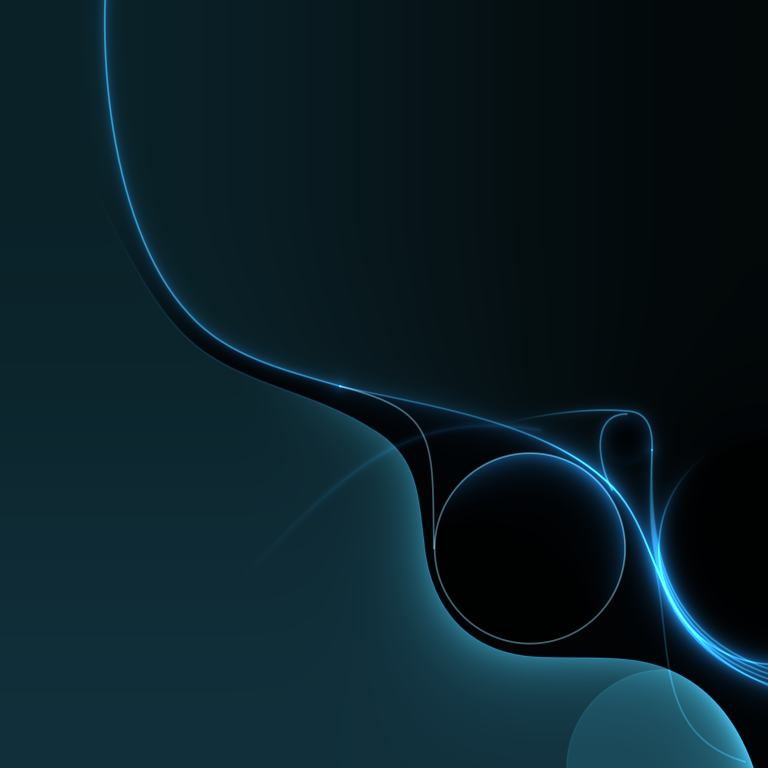
Write a Shadertoy shader that draws this background.

```glsl
// Glowing blue strands flowing around dark discs over a deep teal gradient.
#define TEAL_LOW vec3(0.064, 0.185, 0.228)
#define TEAL_HIGH vec3(0.040, 0.130, 0.158)
#define NIGHT vec3(0.010, 0.030, 0.036)
#define VOID_BLUE vec3(0.002, 0.008, 0.014)
#define GLOW_TEAL vec3(0.115, 0.310, 0.370)
#define BLUE vec3(0.080, 0.320, 0.520)
#define CYAN vec3(0.240, 0.680, 0.850)
#define SILVER vec3(0.340, 0.540, 0.590)
#define LINE_WIDTH 0.0011
#define CURVE_STEPS 24
#define BUNDLE_STRANDS 4

vec2 bezier(vec2 a, vec2 b, vec2 c, vec2 d, float t) {
    float s = 1.0 - t;
    return s * s * s * a + 3.0 * s * t * (s * b + t * c) + t * t * t * d;
}

// x: distance to the curve; y: -1 below the curve, +1 elsewhere
vec2 trace(vec2 p, vec2 a, vec2 b, vec2 c, vec2 d) {
    vec2 result = vec2(1e3, 1.0), q = a;
    for (int i = 1; i <= CURVE_STEPS; i++) {
        vec2 r = bezier(a, b, c, d, float(i) / float(CURVE_STEPS));
        vec2 e = r - q, w = p - q;
        result.x = min(result.x, length(w - e * clamp(dot(w, e) / dot(e, e), 0.0, 1.0)));
        if ((q.x > p.x) != (r.x > p.x) && q.y + e.y * w.x / e.x > p.y) result.y = -result.y;
        q = r;
    }
    return result;
}

vec2 join(vec2 u, vec2 v) { return vec2(min(u.x, v.x), u.y * v.y); }

float fill(float d) {
    float aa = 0.75 / iResolution.y;
    return 1.0 - smoothstep(-aa, aa, d);
}

float stroke(float d, float w) {
    float aa = 0.75 / iResolution.y;
    return 1.0 - smoothstep(max(w - aa, 0.0), w + aa, d);
}

float spot(vec2 p, vec2 center, float size) {
    vec2 q = (p - center) / size;
    return exp(-dot(q, q));
}

void mainImage(out vec4 fragColor, in vec2 fragCoord) {
    vec2 p = fragCoord / iResolution.xy;

    // Long strand, its two branches and the shore of the lower field
    vec2 stem = join(
        trace(p, vec2(0.137, 1.002), vec2(0.1315, 0.857), vec2(0.164, 0.677), vec2(0.247, 0.590)),
        trace(p, vec2(0.247, 0.590), vec2(0.297, 0.535), vec2(0.371, 0.518), vec2(0.443, 0.497)));
    float hook = trace(p, vec2(0.443, 0.497), vec2(0.573, 0.464), vec2(0.5625, 0.427), vec2(0.565, 0.286)).x;
    vec2 branch = join(
        trace(p, vec2(0.443, 0.497), vec2(0.547, 0.473), vec2(0.703, 0.453), vec2(0.788, 0.375)),
        trace(p, vec2(0.788, 0.375), vec2(0.872, 0.303), vec2(0.833, 0.167), vec2(1.02, 0.100)));
    vec2 shore = join(
        trace(p, vec2(0.091, 0.805), vec2(0.143, 0.727), vec2(0.182, 0.616), vec2(0.247, 0.557)),
        trace(p, vec2(0.247, 0.557), vec2(0.3125, 0.499), vec2(0.404, 0.492), vec2(0.482, 0.443)));
    shore = join(shore, join(
        trace(p, vec2(0.482, 0.443), vec2(0.544, 0.408), vec2(0.544, 0.359), vec2(0.552, 0.297)),
        trace(p, vec2(0.552, 0.297), vec2(0.560, 0.199), vec2(0.618, 0.147), vec2(0.703, 0.1445))));
    shore = join(shore, join(
        trace(p, vec2(0.703, 0.1445), vec2(0.768, 0.142), vec2(0.820, 0.148), vec2(0.866, 0.130)),
        trace(p, vec2(0.866, 0.130), vec2(0.927, 0.107), vec2(0.970, 0.052), vec2(0.990, -0.03))));
    vec2 ridge = join(stem, branch);
    float field = fill(shore.x * shore.y);

    // Upper gradient, darkening to the right
    vec3 base = mix(TEAL_LOW, TEAL_HIGH, smoothstep(0.0, 0.75, p.y));
    vec3 col = mix(base, NIGHT, smoothstep(0.1, 1.0, p.x));
    col = mix(col, VOID_BLUE, 0.9 * spot(p, vec2(0.97, 0.30), 0.19));

    // Dark channel beneath the strand
    float channel = fill(ridge.x * ridge.y) * smoothstep(0.12, 0.30, p.x);
    vec3 channelColor = VOID_BLUE + BLUE * 0.16 * exp(-ridge.x / 0.025) * smoothstep(0.4, 0.6, p.x);
    col = mix(col, channelColor, channel * 0.95);

    // Lower field with its lit shore and the dome
    float lit = smoothstep(0.30, 0.62, p.x);
    vec3 lower = base + GLOW_TEAL * lit * (0.62 * exp(-shore.x / 0.023) + 0.30 * exp(-shore.x / 0.07));
    float dome = length(p - vec2(0.866, 0.0)) - 0.128;
    lower += GLOW_TEAL * (0.28 * fill(dome) + 0.16 * stroke(abs(dome), LINE_WIDTH));
    lower += CYAN * 0.3 * exp(-shore.x / 0.012) * smoothstep(0.86, 0.97, p.x);
    col = mix(col, lower, field);
    col += BLUE * 0.30 * stroke(shore.x, LINE_WIDTH) * smoothstep(0.10, 0.28, p.x);

    // Large disc at the right edge
    vec2 toBig = p - vec2(1.009, 0.286);
    float big = length(toBig) - 0.151;
    float bigLit = 1.0 - smoothstep(-0.1, 0.9, toBig.y / length(toBig));
    col = mix(col, vec3(0.0, 0.003, 0.005), 1.0 - smoothstep(-0.02, 0.01, big));
    col += bigLit * (BLUE * 0.65 * exp(-abs(big) / 0.011) + CYAN * 0.45 * stroke(abs(big), LINE_WIDTH));

    // Main disc with a lit upper rim
    vec2 toMain = p - vec2(0.690, 0.286);
    float disc = length(toMain) - 0.124;
    float discLit = smoothstep(-0.4, 0.9, dot(toMain / length(toMain), vec2(0.5, 0.866)));
    col = mix(col, vec3(0.0, 0.002, 0.004), fill(disc));
    col += BLUE * discLit * fill(disc) * (0.65 * exp(disc / 0.012) + 0.22 * exp(disc / 0.035));
    col += SILVER * 0.75 * stroke(abs(disc), LINE_WIDTH);

    // Small disc
    float bead = length(p - vec2(0.816, 0.427)) - 0.032;
    col = mix(col, VOID_BLUE + BLUE * 0.18 * exp(bead / 0.012), 1.0 - smoothstep(-0.008, 0.004, bead));

    // Light along the main strand and branches
    float hot = spot(p, vec2(0.775, 0.39), 0.07) + spot(p, vec2(0.86, 0.24), 0.10);
    col += BLUE * exp(-stem.x / 0.006) * 0.50 + CYAN * 0.50 * stroke(stem.x, LINE_WIDTH);
    col += SILVER * 0.70 * stroke(hook, LINE_WIDTH);
    col += BLUE * exp(-branch.x / 0.010) * (0.30 + 0.8 * hot);
    col += CYAN * stroke(branch.x, LINE_WIDTH) * (0.35 + 0.6 * hot);

    // Loop around the small disc, faint streak and trailing thread
    float loopLine = min(
        trace(p, vec2(0.651, 0.447), vec2(0.703, 0.461), vec2(0.768, 0.469), vec2(0.814, 0.465)).x,
        trace(p, vec2(0.814, 0.465), vec2(0.846, 0.465), vec2(0.850, 0.4375), vec2(0.849, 0.414)).x);
    loopLine = min(loopLine, trace(p, vec2(0.816, 0.461), vec2(0.768, 0.461), vec2(0.779, 0.395), vec2(0.797, 0.362)).x);
    float loopLit = smoothstep(0.64, 0.82, p.x);
    col += loopLit * (CYAN * 0.5 * stroke(loopLine, LINE_WIDTH) + BLUE * 0.35 * exp(-loopLine / 0.006));
    float streak = trace(p, vec2(0.28, 0.212), vec2(0.43, 0.362), vec2(0.508, 0.473), vec2(0.703, 0.440)).x;
    col += BLUE * 0.28 * exp(-streak / 0.003) * smoothstep(0.28, 0.52, p.x);
    float thread = trace(p, vec2(0.854, 0.258), vec2(0.875, 0.154), vec2(0.853, 0.043), vec2(0.970, 0.008)).x;
    col += CYAN * 0.25 * stroke(thread, LINE_WIDTH);

    // Bundle sweeping under the large disc
    for (int i = 0; i < BUNDLE_STRANDS; i++) {
        float k = float(i) / float(BUNDLE_STRANDS - 1);
        float d = trace(p, vec2(0.849, 0.414), vec2(0.849 - 0.004 * k, 0.323),
                        vec2(0.842 - 0.012 * k, 0.178 - 0.014 * k), vec2(1.01, 0.126 - 0.020 * k)).x;
        float fade = 0.35 + 0.65 * smoothstep(0.38, 0.25, p.y);
        col += fade * (CYAN * 0.38 * stroke(d, LINE_WIDTH) + BLUE * 0.22 * exp(-d / 0.007));
    }

    fragColor = vec4(clamp(col, 0.0, 1.0), 1.0);
}
```
